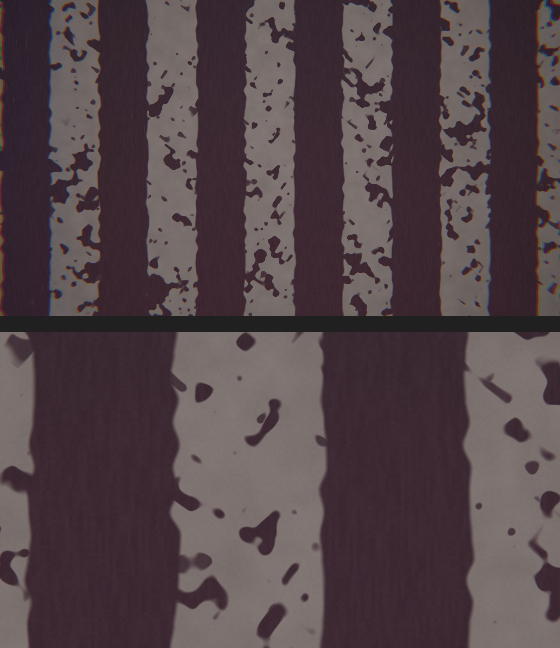
Top, the full canvas; bottom, a detail of the centre.
Write a Shadertoy shader that draws this pattern.

```glsl
float hash(vec2 p) {
    vec3 q = fract(p.xyx * vec3(0.1031, 0.1030, 0.0973));
    q += dot(q, q.yzx + 33.33);
    return fract((q.x + q.y) * q.z);
}

float noise(vec2 p) {
    vec2 cell = floor(p), f = fract(p);
    f = f * f * (3.0 - 2.0 * f);
    return mix(mix(hash(cell), hash(cell + vec2(1, 0)), f.x),
               mix(hash(cell + vec2(0, 1)), hash(cell + 1.0), f.x), f.y);
}

// Paint coverage: 1 on intact pale stripes, 0 on the ground and in chips
float paintMask(vec2 p) {
    float period = 0.3088;
    float fromCentre = abs(fract((p.x - 0.236) / period + 0.5) - 0.5) * period;
    float edge = fromCentre - 0.0775 + (noise(p * vec2(22.0, 42.0)) - 0.5) * 0.013;
    float stripe = 1.0 - smoothstep(-0.003, 0.003, edge);

    // Large chips gather in patches; small pits are spread evenly
    vec2 q = mat2(0.8, 0.6, -0.6, 0.8) * p + 7.0;
    float grain = 0.65 * noise(q * 31.0) + 0.35 * noise(q * 64.0 + 19.0);
    float patches = noise(p * vec2(6.5, 7.5) + 41.0) - 0.5;
    float chips = smoothstep(0.66, 0.72, grain + 0.32 * patches);
    float pits = smoothstep(0.86, 0.93, noise(q * 46.0 + 83.0));
    return stripe * (1.0 - max(chips, pits * 0.85));
}

void mainImage(out vec4 fragColor, in vec2 fragCoord) {
    vec2 p = fragCoord / iResolution.y;
    vec2 centre = 0.5 * iResolution.xy / iResolution.y;
    vec2 ray = p - centre;
    float r2 = dot(ray, ray);

    // Lens fringing: each channel is magnified slightly differently
    vec3 mask;
    for (int i = 0; i < 3; i++) {
        float shift = 0.0085 * r2 * (1.0 - float(i));
        mask[i] = paintMask(p + ray * shift);
    }

    // Ground with fine vertical fibres, warmer toward the bottom
    float fibre = noise(p * vec2(260.0, 45.0)) - 0.5;
    vec3 ground = mix(vec3(0.245, 0.158, 0.195), vec3(0.215, 0.155, 0.19), p.y);
    ground += fibre * 0.018;
    float scratch = smoothstep(0.9, 1.0, noise(p * vec2(190.0, 22.0) + 57.0));
    ground += 0.05 * scratch * smoothstep(0.5, 0.8, noise(p * 5.0 + 13.0));

    // Pale paint with soft mottling
    float mottle = 0.6 * noise(p * 24.0 + 3.0) + 0.4 * noise(p * 55.0) - 0.5;
    vec3 paint = vec3(0.475, 0.435, 0.425) + mottle * 0.045;

    vec3 color = mix(ground, paint, mask);

    // Cool cast at the left and darkened corners
    color += vec3(-0.01, 0.0, 0.022) * smoothstep(0.35, 0.0, p.x);
    color *= 1.03 - 0.24 * r2;
    color += (hash(floor(p * 288.0)) - 0.5) * 0.01;
    fragColor = vec4(color, 1.0);
}
```
